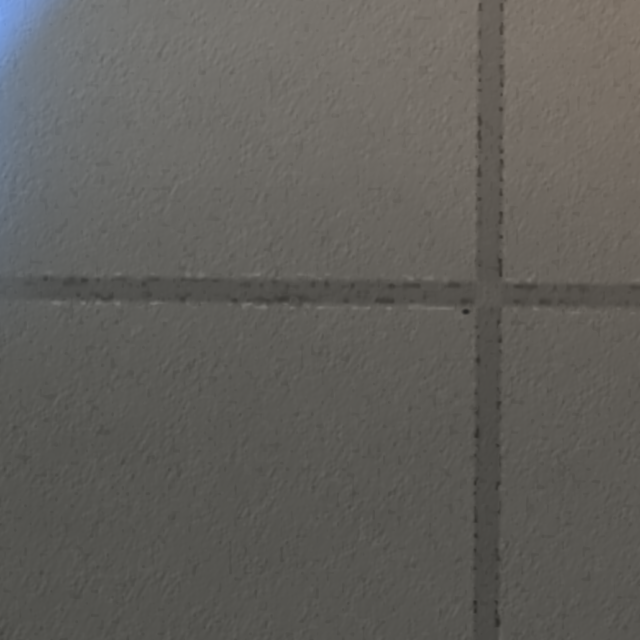
Write a Shadertoy shader that draws this texture.

```glsl
// Matte stone tiles divided by a slightly tilted cross of recessed grout.
// Bilinear light, a cool corner glow and patchy embossed noise form the surface;
// planar noise breaks the soft joint rims into sparse pale chips and dark pits.

const vec3 LOW_LEFT   = vec3(0.321, 0.320, 0.304);
const vec3 LOW_RIGHT  = vec3(0.344, 0.337, 0.319);
const vec3 HIGH_LEFT  = vec3(0.445, 0.452, 0.445);
const vec3 HIGH_RIGHT = vec3(0.490, 0.449, 0.408);
const vec3 HAZE_COLOR = vec3(0.010, 0.075, 0.180);
const vec3 CORE_COLOR = vec3(0.02, 0.10, 0.27);
const vec2 JOINT_BASE = vec2(0.759, 0.5505);  // vertical x at bottom, horizontal y at left
const vec2 JOINT_TILT = vec2(0.009, -0.013);
const vec2 JOINT_HALF = vec2(0.0195, 0.0187);
const float JOINT_SOFT = 0.0058;
const float JOINT_SHADE = 0.855;
const float GRAIN_RELIEF = 0.058;
const float MOTTLE = 0.045;
const vec2 PIT_CENTER = vec2(0.728, 0.513);

float hash(vec2 p) {
    vec3 q = fract(vec3(p.xyx) * 0.1031);
    q += dot(q, q.yzx + 33.33);
    return fract((q.x + q.y) * q.z);
}

float noise(vec2 p) {
    vec2 i = floor(p), f = fract(p);
    f = f * f * (3.0 - 2.0 * f);
    return mix(mix(hash(i), hash(i + vec2(1, 0)), f.x),
               mix(hash(i + vec2(0, 1)), hash(i + vec2(1, 1)), f.x), f.y);
}

float fbm(vec2 p) {
    float sum = 0.0, weight = 0.5;
    for (int i = 0; i < 4; i++) {
        sum += weight * noise(p);
        p = mat2(1.6, 1.2, -1.2, 1.6) * p + 7.3;
        weight *= 0.5;
    }
    return sum;
}

// Stone height: small grains stretched along a rising diagonal.
float grainHeight(vec2 p) {
    vec2 q = vec2(0.5 * p.x + 0.87 * p.y, 0.87 * p.x - 0.5 * p.y);
    return 0.6 * noise(q * vec2(90.0, 160.0)) + 0.4 * noise(q * vec2(170.0, 230.0) + 19.0);
}

vec3 ambientLight(vec2 p) {
    float rise = mix(0.24 * p.y, p.y, smoothstep(0.12, 0.88, p.y));
    vec3 light = mix(mix(LOW_LEFT, LOW_RIGHT, p.x), mix(HIGH_LEFT, HIGH_RIGHT, p.x), rise);
    float haze = exp(-p.x / 0.070) * smoothstep(0.38, 0.98, p.y);
    float core = 1.0 - smoothstep(0.015, 0.135, p.x + 0.85 * (1.0 - p.y));
    return light + HAZE_COLOR * haze + CORE_COLOR * core;
}

// Soft band around a signed distance.
float band(float d, float width) {
    return exp(-d * d / (width * width));
}

void mainImage(out vec4 fragColor, in vec2 fragCoord) {
    vec2 p = fragCoord / iResolution.xy;
    vec3 color = ambientLight(p);

    // Signed offsets from the two joint axes, with uneven soft rims.
    vec2 offset = p - JOINT_BASE - JOINT_TILT * p.yx;
    vec2 wobble = vec2(noise(p * 110.0 + 3.0), noise(p * 90.0 + 8.0)) - 0.5;
    vec2 rim = abs(offset) - JOINT_HALF - 0.0035 * wobble;
    vec2 inside = 1.0 - smoothstep(-JOINT_SOFT, JOINT_SOFT, rim);
    float grout = max(inside.x, inside.y);
    float crossing = inside.x * inside.y;

    // Patchy embossed grain, sparse dark specks and faint broad mottling.
    vec2 slope = vec2(-0.0018, 0.0013);
    float relief = grainHeight(p + slope) - grainHeight(p - slope);
    float patches = smoothstep(0.25, 0.85, noise(p * 42.0 + 11.0));
    color += GRAIN_RELIEF * mix(0.35, 1.1, patches) * (1.0 - 0.4 * grout) * relief;
    color *= 1.0 + MOTTLE * (fbm(p * 16.0) - 0.47);
    color -= 0.028 * smoothstep(0.74, 0.98, noise(p * vec2(125.0, 105.0) + 41.0));
    color += 0.014 * smoothstep(0.74, 0.98, noise(p * vec2(115.0, 100.0) + 77.0));

    float hazeFade = mix(0.40, 1.0, smoothstep(0.0, 0.09, p.x));
    color *= mix(1.0, JOINT_SHADE + 0.05 * crossing, grout * hazeFade);

    // Short chips and pits along the rims, absent at the crossing.
    vec2 chips = smoothstep(0.45, 1.0,
        vec2(noise(p * vec2(120.0, 140.0)), noise(p * vec2(92.0, 110.0) + 5.0)));
    vec2 pits = smoothstep(0.45, 1.0,
        vec2(noise(p * vec2(120.0, 135.0) + 31.0), noise(p * vec2(98.0, 85.0) + 53.0)));
    vec2 clear = smoothstep(0.0, 0.008, rim.yx) * vec2(1.0, hazeFade);
    vec2 paleRim = vec2(band(rim.x - 0.004, 0.0045), band(rim.y - 0.0045, 0.0048));
    vec2 darkRim = vec2(band(rim.x + 0.002, 0.0040), band(rim.y + 0.006, 0.0075));
    float chipGain = mix(0.105, 0.075, step(0.0, offset.y));
    color += dot(vec2(0.035, chipGain) * paleRim * chips, clear);
    color -= dot(vec2(0.120, 0.080) * darkRim * pits, clear);
    color -= dot(vec2(0.012, 0.004) * darkRim, clear);

    // Small hole beside the crossing, with a lit lower lip.
    float hole = length((p - PIT_CENTER) * vec2(0.8, 1.1));
    color *= 1.0 - 0.60 * (1.0 - smoothstep(0.001, 0.0075, hole));
    color += 0.035 * band(length(p - PIT_CENTER + vec2(0.008, 0.008)), 0.005);

    fragColor = vec4(clamp(color, 0.0, 1.0), 1.0);
}
```
